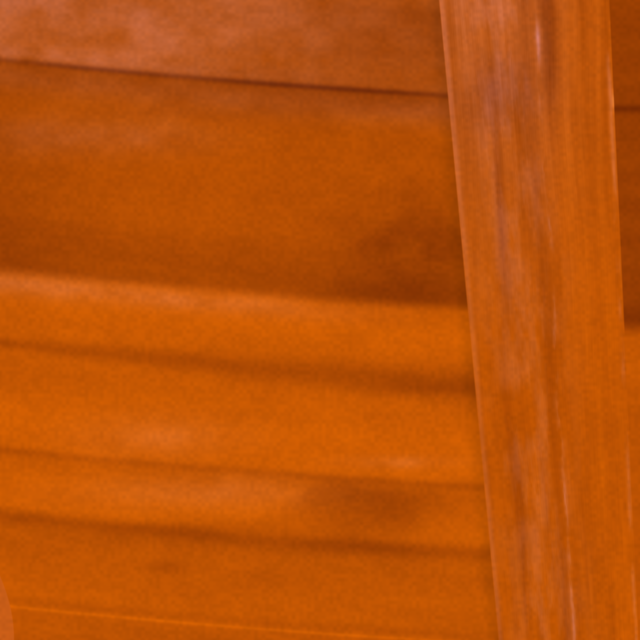
A WebGL 1 fragment shader for this texture:

```glsl
precision highp float;

uniform vec2 u_resolution;

const vec3 DARK_WOOD = vec3(0.45, 0.16, 0.01);
const vec3 LIGHT_WOOD = vec3(0.86, 0.39, 0.01);
const vec3 PINK_SHEEN = vec3(0.02, 0.05, 0.14);
const float PLANK_SLOPE = 0.08;
const float PLANK_SAG = 0.035;
const float RIDGE = 0.555;
const float GRAIN = 0.15;
const float MOTTLE = 0.13;
const float SPECKLE = 0.07;
const float SOFT = 0.0018;

float hash(vec2 p) {
  vec3 q = fract(p.xyx * 0.1031);
  q += dot(q, q.yzx + 33.33);
  return fract((q.x + q.y) * q.z);
}

float noise(vec2 p) {
  vec2 i = floor(p), f = fract(p);
  f = f * f * (3.0 - 2.0 * f);
  return mix(mix(hash(i), hash(i + vec2(1, 0)), f.x),
             mix(hash(i + vec2(0, 1)), hash(i + vec2(1, 1)), f.x), f.y);
}

float fbm(vec2 p) {
  float sum = 0.0, amp = 0.53;
  for (int i = 0; i < 4; i++) {
    sum += amp * noise(p);
    p = p * 2.03 + 17.3;
    amp *= 0.5;
  }
  return sum;
}

float blob(vec2 p, vec2 center, vec2 radius) {
  vec2 d = (p - center) / radius;
  return exp(-dot(d, d));
}

float line(float x, float center, float width) {
  float d = (x - center) / width;
  return exp(-d * d);
}

// Tone across the boards, from the top seam down
float boardTone(float s, float x) {
  float second = mix(0.49, 0.64, smoothstep(0.58, 0.72, s));
  second = mix(second, 0.44, smoothstep(0.82, 0.91, s));
  float t = mix(second, 0.56, smoothstep(0.902, 0.914, s));
  float third = mix(0.80, 0.87, smoothstep(0.47, 0.55, s));
  t = mix(third, t, smoothstep(0.565, 0.588, s));
  float fourth = mix(0.87, 0.76, smoothstep(0.36, 0.44, s));
  t = mix(fourth, t, smoothstep(0.43, 0.48, s));
  float fifth = mix(0.86, 0.77, smoothstep(0.24, 0.30, s));
  t = mix(fifth, t, smoothstep(0.285, 0.31, s));
  float sixth = mix(0.76, 0.68, smoothstep(0.10, 0.19, s));
  t = mix(sixth, t, smoothstep(0.18, 0.22, s));
  return mix(0.68, t, smoothstep(0.046, 0.06, s));
}

vec3 boards(vec2 p) {
  float s = p.y + PLANK_SLOPE * p.x + PLANK_SAG * p.x * (0.7 - p.x);
  float mottle = fbm(p * vec2(22.0, 32.0));
  float t = boardTone(s, p.x);
  t += GRAIN * (fbm(vec2(p.x * 3.0, s * 34.0)) - 0.5) + MOTTLE * (mottle - 0.5);

  // Seams of uneven strength
  float uneven = 0.5 + noise(vec2(p.x * 7.0, s * 9.0));
  t -= 0.27 * uneven * line(s, 0.907, 0.005);
  t -= 0.25 * line(s, 0.465 - 0.009 * p.x, 0.009 + 0.026 * p.x);
  t -= 0.15 * line(s, 0.298, 0.007) * uneven;
  t -= 0.17 * line(s, 0.194, 0.012) * uneven;
  t -= 0.12 * line(s, 0.064, 0.008);
  t += 0.13 * uneven * line(s, 0.054, 0.003);

  // Stains and knots
  float swirl = fbm(vec2(p.x * 9.0 + p.y * 6.0, p.y * 20.0 - p.x * 6.0) + 3.0 * fbm(p * 7.0));
  t -= 0.42 * blob(p, vec2(0.63, 0.61), vec2(0.15, 0.09)) * swirl;
  t -= 0.15 * blob(p, vec2(0.66, 0.54), vec2(0.12, 0.025));
  t += 0.07 * blob(p, vec2(0.50, 0.64), vec2(0.03, 0.06)) * swirl;
  t -= 0.17 * blob(p, vec2(0.70, 0.393), vec2(0.11, 0.014));
  float arch = 0.185 + 0.065 * smoothstep(0.40, 0.52, p.x) - 0.08 * (p.x - 0.5);
  t -= 0.36 * blob(p, vec2(0.58, 0.21), vec2(0.11, 0.055)) * smoothstep(0.014, -0.012, p.y - arch) * (0.5 + swirl);
  t -= 0.15 * blob(p, vec2(0.36, 0.178), vec2(0.12, 0.014));
  t -= 0.12 * blob(p, vec2(0.26, 0.113), vec2(0.035, 0.012));
  t -= 0.13 * blob(p, vec2(0.62, 0.94), vec2(0.20, 0.09));
  t -= 0.16 * blob(p, vec2(0.0, 0.68), vec2(0.10, 0.18));

  // Pale reflections
  float sheen = smoothstep(0.90, 0.92, s) * (1.1 - 0.7 * smoothstep(0.2, 0.65, p.x));
  sheen += 0.7 * blob(p, vec2(0.15, 0.79), vec2(0.16, 0.03));
  sheen += 0.4 * line(s, 0.88, 0.025);
  sheen += 0.7 * line(s, 0.558, 0.018) * smoothstep(0.75, 0.2, p.x);
  sheen += 0.5 * blob(p, vec2(0.25, 0.32), vec2(0.12, 0.03));
  sheen += 0.5 * blob(p, vec2(0.32, 0.23), vec2(0.18, 0.025));
  sheen += 0.5 * blob(p, vec2(0.62, 0.278), vec2(0.08, 0.01));
  sheen *= 0.3 + 1.4 * mottle;
  return mix(DARK_WOOD, LIGHT_WOOD, t + 0.06 * sheen) + PINK_SHEEN * sheen;
}

vec3 beam(vec2 p, float b) {
  float wobble = b + 0.04 * (noise(vec2(b * 4.0, p.y * 5.0)) - 0.5);
  float streaks = fbm(vec2(wobble * 22.0, p.y * 4.0));
  float patchy = smoothstep(0.35, 0.8, fbm(vec2(b * 12.0, p.y * 14.0)));
  float height = smoothstep(0.4, 1.0, p.y);
  float t = 0.67 - 0.07 * height + 0.06 * smoothstep(RIDGE, 0.7, b);
  t += 0.26 * (streaks - 0.5) + MOTTLE * (fbm(p * vec2(45.0, 18.0)) - 0.5);
  t -= 0.24 * line(wobble, 0.25, 0.03) * line(p.y, 0.65, 0.14);
  t -= 0.24 * line(wobble, 0.22, 0.045) * line(p.y, 0.25, 0.14);
  t -= 0.28 * line(wobble, 0.62, 0.06) * smoothstep(0.72, 0.92, p.y);
  t -= 0.24 * blob(p, vec2(0.775, 0.85), vec2(0.05, 0.06));
  t -= 0.12 * line(b, RIDGE - 0.06, 0.05);
  float sheen = 1.7 * line(wobble, RIDGE, 0.014) * patchy;
  sheen += 0.6 * line(b, 0.015, 0.02) + line(b, 0.98, 0.015) * patchy;
  sheen += height * (0.25 + streaks) * smoothstep(1.3, 0.2, b);
  sheen += 0.8 * line(b, 0.35, 0.25) * patchy;
  vec3 color = mix(DARK_WOOD, LIGHT_WOOD, t + 0.07 * sheen) + PINK_SHEEN * sheen;
  return color + 0.24 * blob(p, vec2(0.962, 0.843), vec2(0.005, 0.014));
}

vec3 farWall(vec2 p) {
  float t = mix(0.78, 0.34, smoothstep(0.47, 0.50, p.y));
  t = mix(0.68, t, smoothstep(0.385, 0.40, p.y));
  t += GRAIN * (fbm(p * vec2(6.0, 40.0)) - 0.5);
  t -= 0.28 * line(p.y, 0.83, 0.006) + 0.18 * line(p.y, 0.505, 0.02);
  return mix(DARK_WOOD, LIGHT_WOOD, t);
}

void main() {
  vec2 p = gl_FragCoord.xy / u_resolution;
  float left = 0.779 - 0.093 * p.y;
  float right = 0.998 - 0.046 * p.y;
  vec3 color = boards(p) * (1.0 - 0.1 * smoothstep(left - 0.025, left, p.x));
  color = mix(color, beam(p, (p.x - left) / (right - left)), smoothstep(-SOFT, SOFT, p.x - left));
  color = mix(color, farWall(p), smoothstep(-SOFT, SOFT, p.x - right));

  // Rounded piece in the lower corner
  float rim = 0.022 - 2.2 * p.y * p.y - p.x;
  color = mix(color, vec3(0.78, 0.36, 0.09), smoothstep(-SOFT, SOFT, rim));
  color *= 1.0 + SPECKLE * (noise(p * 170.0) - 0.5);
  gl_FragColor = vec4(clamp(color, 0.0, 1.0), 1.0);
}
```
